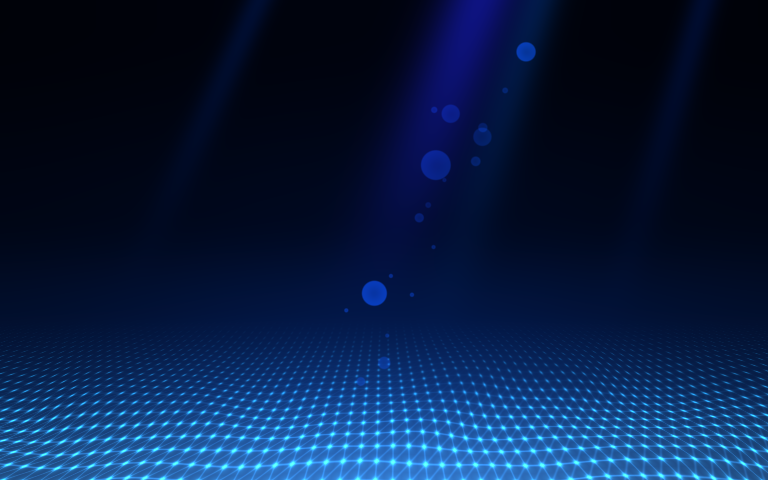
Write a Shadertoy shader that draws this background.

```glsl
// Dark blue stage: slanted light beams and drifting discs above a glowing mesh floor.
// The floor is a perspective grid bent by gradient noise, with dots at its nodes;
// beams are soft Gaussian strips and small discs are scattered along the main beam.

const vec3 DOT_CYAN = vec3(0.16, 0.72, 0.92);
const vec3 LINE_BLUE = vec3(0.12, 0.36, 0.55);
const vec3 DISC_BLUE = vec3(0.04, 0.26, 0.78);
const float VANISH_Y = 0.56;                 // height of the vanishing line
const vec2 CELL = vec2(0.066, 0.115);        // column and depth spacing

float hash(float n) {
    return fract(sin(n * 127.1) * 437.585);
}

vec2 gradientAt(vec2 cell) {
    float angle = 6.2832 * hash(dot(cell, vec2(1.0, 5.73)));
    return vec2(cos(angle), sin(angle));
}

float gradientNoise(vec2 p) {
    vec2 i = floor(p), f = fract(p);
    vec2 w = f * f * f * (f * (f * 6.0 - 15.0) + 10.0);
    vec2 e = vec2(1.0, 0.0);
    float low = mix(dot(gradientAt(i), f), dot(gradientAt(i + e), f - e), w.x);
    float high = mix(dot(gradientAt(i + e.yx), f - e.yx),
                     dot(gradientAt(i + e.xx), f - e.xx), w.x);
    return mix(low, high, w.y);
}

// Vertical gradient, darker toward the sides
vec3 backdrop(vec2 p, float centerX) {
    vec3 c = mix(vec3(0.19, 0.43, 0.73), vec3(0.05, 0.19, 0.44), smoothstep(-0.04, 0.22, p.y));
    c = mix(c, vec3(0.008, 0.085, 0.26), smoothstep(0.14, 0.36, p.y));
    c = mix(c, vec3(0.0, 0.035, 0.13), smoothstep(0.30, 0.56, p.y));
    c = mix(c, vec3(0.0, 0.010, 0.048), smoothstep(0.42, 0.95, p.y));
    float side = abs(p.x - centerX) / centerX;
    return c * mix(1.08, 0.68, smoothstep(0.0, 1.1, side));
}

// Slanted strip that widens and fades on its way down
float beam(vec2 p, float topX, float slope, float halfWidth, float endY) {
    float drop = 1.0 - p.y;
    float d = (p.x - topX + slope * drop) / (halfWidth * (1.0 + 0.5 * drop));
    return exp(-d * d) * smoothstep(endY, 1.05, p.y);
}

float disc(vec2 p, vec2 center, float radius, float pixel) {
    float d = length(p - center) - radius;
    float rim = 0.8 + 0.2 * smoothstep(-radius, 0.0, d);
    return rim * (1.0 - smoothstep(-pixel, pixel, d));
}

// Small discs scattered along the main beam
float scatteredDiscs(vec2 p, float pixel) {
    float sum = 0.0;
    for (int k = 0; k < 14; k++) {
        float n = float(k) + 1.0;
        float y = mix(0.18, 0.84, (n - 0.5 + 0.7 * (hash(n) - 0.5)) / 14.0);
        float x = 0.73 + 0.42 * (y - 0.2) + 0.15 * (hash(n + 31.0) - 0.5);
        float radius = mix(0.004, 0.013, pow(hash(n + 67.0), 2.0));
        sum += disc(p, vec2(x, y), radius, pixel) * mix(0.25, 0.6, hash(n + 93.0));
    }
    return sum;
}

// Gaussian stroke that dims instead of thinning below one pixel
float stroke(float d, float width, float pixel) {
    float w = max(width, 0.8 * pixel);
    return exp(-d * d / (w * w)) * width / w;
}

vec3 meshFloor(vec2 p, float centerX, float pixel) {
    float wave = gradientNoise(vec2(p.x * 2.6, p.y * 5.0) + 3.0);
    wave += 0.4 * gradientNoise(vec2(p.x * 5.5, p.y * 9.0) + 11.0);
    float y = min(p.y + 0.028 * wave, 0.45);
    float depth = 1.0 / (VANISH_Y - y);
    vec2 grid = vec2((p.x - centerX) * depth, depth) / CELL;
    grid.x += 0.25 * wave;
    vec2 size = CELL / vec2(depth, depth * depth);   // cell extent on screen
    vec2 d = (fract(grid) - 0.5) * size;

    float nearness = 1.0 - smoothstep(0.0, 0.35, p.y);
    float diagonal = abs(fract(grid.x - grid.y + 0.5) - 0.5) / length(1.0 / size);
    float width = 0.0016 * nearness + 0.0004;
    float lines = stroke(d.y, width, pixel) + 0.6 * stroke(d.x, width, pixel)
                + 0.5 * stroke(diagonal, width, pixel);
    float dotRadius = mix(0.0018, 0.0052, nearness);
    float nodes = stroke(length(d), dotRadius, pixel);
    float halo = exp(-dot(d, d) / (9.0 * dotRadius * dotRadius));
    float fade = 1.0 - smoothstep(0.08, 0.34, p.y);
    return fade * (LINE_BLUE * lines * 0.55 * nearness
                 + DOT_CYAN * (nodes * 0.85 + halo * 0.13 * nearness));
}

void mainImage(out vec4 fragColor, in vec2 fragCoord) {
    float pixel = 1.0 / iResolution.y;
    vec2 p = fragCoord * pixel;
    float centerX = 0.5 * iResolution.x * pixel;
    vec3 color = backdrop(p, centerX);

    // Light beams
    color += vec3(0.055, 0.065, 0.46) * beam(p, 1.0, 0.36, 0.082, 0.28);
    color += vec3(0.0, 0.085, 0.19) * beam(p, 1.125, 0.31, 0.045, 0.22);
    color += vec3(0.0, 0.045, 0.15) * beam(p, 0.54, 0.45, 0.032, 0.36);
    color += vec3(0.0, 0.04, 0.15) * beam(p, 1.467, 0.29, 0.032, 0.28);

    // Floor, then large and small discs
    color += meshFloor(p, centerX, pixel);
    float discs = scatteredDiscs(p, pixel);
    discs += 0.70 * disc(p, vec2(1.096, 0.892), 0.020, pixel);
    discs += 0.42 * disc(p, vec2(0.908, 0.656), 0.031, pixel);
    discs += 0.75 * disc(p, vec2(0.780, 0.389), 0.026, pixel);
    discs += 0.32 * disc(p, vec2(0.939, 0.763), 0.019, pixel);
    discs += 0.28 * disc(p, vec2(1.005, 0.715), 0.019, pixel);
    color += DISC_BLUE * discs * 0.8;

    fragColor = vec4(clamp(color, 0.0, 1.0), 1.0);
}
```
